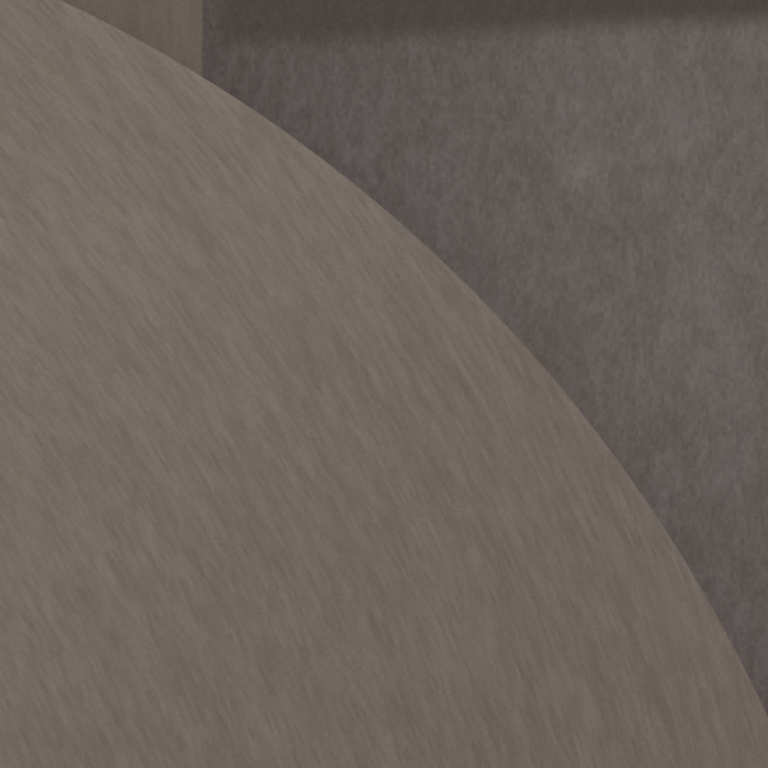
Reproduce this texture procedurally as a Shadertoy shader.

```glsl
vec3 hash3(vec2 cell) {
    vec3 h = fract(cell.xyx * vec3(0.1031, 0.1030, 0.0973));
    h += dot(h, h.yxz + 33.33);
    return fract((h.xxy + h.yzz) * h.zyx);
}

// Soft cellular noise: random cell values blended by distance, in -1..1
float cells(vec2 p) {
    vec2 base = floor(p);
    float sum = 0.0, total = 0.0;
    for (int y = -1; y <= 1; y++) {
        for (int x = -1; x <= 1; x++) {
            vec2 cell = base + vec2(x, y);
            vec3 h = hash3(cell + 100.0);
            vec2 d = cell + 0.15 + 0.7 * h.xy - p;
            float w = exp(-7.0 * dot(d, d));
            sum += w * (2.0 * h.z - 1.0);
            total += w;
        }
    }
    return sum / total;
}

// Brushed wood whose short fibres follow wide arcs
vec3 tableTop(vec2 p) {
    vec2 q = p - vec2(-1.8, -0.79);
    vec2 fibre = vec2(length(q), 2.5 * atan(q.y, q.x));
    float grain = 0.015 * cells(fibre * vec2(230.0, 38.0))
                + 0.010 * cells(fibre * vec2(120.0, 19.0) + 17.0)
                + 0.005 * cells(fibre * vec2(36.0, 8.0) + 41.0);
    float bands = 0.003 * sin(fibre.x * 78.0 + 1.5 * sin(fibre.y * 5.0));
    vec3 base = mix(vec3(0.429, 0.390, 0.361), vec3(0.464, 0.427, 0.393),
                    smoothstep(-0.7, 0.75, p.y - p.x));
    float tint = 0.005 * cells(fibre * vec2(45.0, 16.0) + 73.0);
    return base + grain + bands + tint * vec3(1.0, 0.0, -0.8);
}

// Weathered plaster with vertical stains
vec3 wall(vec2 p) {
    vec2 warped = p + 0.008 * vec2(sin(p.y * 31.0 + 4.0 * p.x), sin(p.x * 27.0));
    float stain = 0.4 * cells(warped * vec2(13.0, 5.0) + 5.0)
                + 0.6 * cells(warped * vec2(38.0, 15.0) + 29.0);
    float mottling = 0.013 * cells(warped * vec2(95.0, 42.0))
                   + 0.016 * cells(p * vec2(220.0, 130.0));
    vec3 color = mix(vec3(0.352, 0.322, 0.311), vec3(0.400, 0.370, 0.358),
                     smoothstep(0.3, 0.9, p.x) * smoothstep(-0.1, 0.7, p.y));
    color += stain * vec3(0.013, 0.016, 0.017) + mottling;
    vec2 d = (p - vec2(0.755, 0.775)) / vec2(0.016, 0.025);
    color += 0.035 * exp(-dot(d, d));

    // Soft dark ledge along the top
    float ledgeY = mix(0.944, 0.974, smoothstep(0.25, 1.0, p.x));
    float ledge = smoothstep(-0.02, 0.02, p.y - ledgeY) * smoothstep(0.27, 0.31, p.x);
    color = mix(color, vec3(0.300, 0.270, 0.255) + 0.4 * mottling, ledge);
    return color * mix(0.95, 1.0, smoothstep(0.26, 0.32, p.x));
}

vec3 woodPanel(vec2 p) {
    return vec3(0.405, 0.367, 0.332)
         + 0.010 * cells(p * vec2(170.0, 25.0))
         + 0.005 * cells(p * vec2(45.0, 8.0) + 9.0);
}

void mainImage(out vec4 fragColor, in vec2 fragCoord) {
    vec2 p = fragCoord / iResolution.xy;
    float pixel = 1.0 / iResolution.y;

    // Background: wood panel at the left, plaster to its right
    vec3 color = mix(woodPanel(p), wall(p),
                     smoothstep(-0.002 - pixel, 0.002 + pixel, p.x - 0.263));

    // Large disc with a contact shadow and a faint rim
    float edge = length(p - vec2(-0.734, -0.723)) - 1.905;
    color *= 1.0 - 0.06 * exp(-max(edge, 0.0) * 28.0);
    vec3 top = tableTop(p) + 0.006 * exp(-pow((edge + 0.004) / 0.003, 2.0));
    color = mix(top, color, smoothstep(-pixel, pixel, edge));

    // Fine surface speckle
    color += 0.009 * cells(p * 290.0 + 7.0);
    fragColor = vec4(color, 1.0);
}
```
